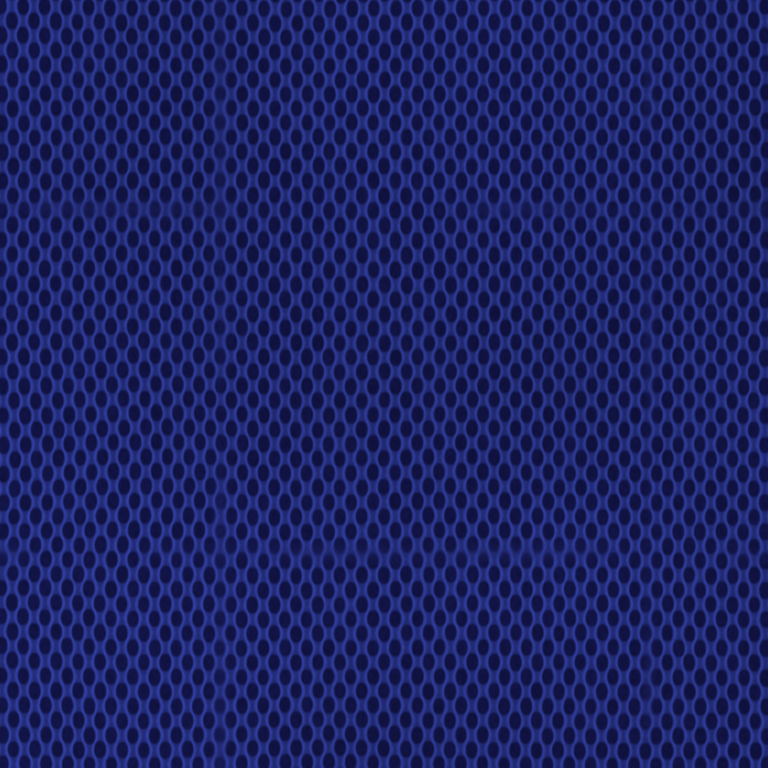
A Shadertoy shader for this texture:

```glsl
// Blue sports mesh: staggered dark oval holes between wavy knitted strands.
#define REPEATS vec2(35.2, 26.4)      // holes across and down, per lattice
#define ORIGIN vec2(0.4863, 0.4983)   // centre of one hole
#define HOLE_RADII vec2(0.252, 0.285) // in repeats
#define STRAND_SWAY 0.095
#define STRAND_WIDTH 0.085
#define JITTER 0.035
#define SEAMS_X vec2(0.287, 0.845)    // faint joins in the cloth
#define SEAMS_Y vec2(0.280, 0.728)
#define HOLE_COLOR vec3(0.060, 0.069, 0.245)
#define CLOTH_COLOR vec3(0.125, 0.155, 0.430)
#define STRAND_COLOR vec3(0.178, 0.230, 0.585)

const float TAU = 6.2831853;

float hash(vec2 p) {
    vec3 q = fract(vec3(p.xyx) * 0.1031);
    q += dot(q, q.yzx + 33.33);
    return fract((q.x + q.y) * q.z);
}

float noise(vec2 p) {
    vec2 i = floor(p), f = fract(p);
    f = f * f * (3.0 - 2.0 * f);
    return mix(mix(hash(i), hash(i + vec2(1, 0)), f.x),
               mix(hash(i + vec2(0, 1)), hash(i + vec2(1, 1)), f.x), f.y);
}

// Soft band around each of two seam positions.
float seam(float x, vec2 at, float width) {
    vec2 d = (vec2(x) - at) / width;
    return exp(-d.x * d.x) + exp(-d.y * d.y);
}

// Coverage of both staggered hole lattices; wear shrinks and blurs them.
float holes(vec2 p, float wear) {
    float cover = 0.0;
    for (int i = 0; i < 2; i++) {
        vec2 q = p - 0.5 * float(i);
        vec2 id = round(q);
        vec2 key = id + 100.0 + 57.0 * float(i);
        vec2 d = q - id - JITTER * (vec2(hash(key), hash(key + 19.7)) - 0.5);
        float size = 0.95 + 0.1 * hash(key + 41.3) - 0.12 * wear;
        d = abs(d) / (HOLE_RADII * size);
        float r = pow(pow(d.x, 2.2) + pow(d.y, 2.2), 1.0 / 2.2);
        float blur = max(0.22 + 0.2 * wear, fwidth(p.x) / HOLE_RADII.x * 0.7);
        float depth = 0.92 + 0.08 * hash(key + 73.1);
        cover = max(cover, depth * (1.0 - smoothstep(1.0 - blur, 1.0 + blur, r)));
    }
    return cover * (1.0 - 0.3 * wear);
}

// Bright ridge of the strand that winds between neighbouring columns.
float strand(vec2 p) {
    float column = round((p.x - 0.25) * 2.0);
    float side = 1.0 - 2.0 * mod(column, 2.0);
    float centre = 0.25 + 0.5 * column + side * STRAND_SWAY * cos(TAU * p.y);
    float d = (p.x - centre) / STRAND_WIDTH;
    return exp(-d * d);
}

void mainImage(out vec4 fragColor, in vec2 fragCoord) {
    vec2 uv = fragCoord / iResolution.xy;

    // Lattice coordinates with a slight drift of the knit
    vec2 drift = vec2(noise(uv * 5.0 + 3.0), noise(uv * 5.0 + 31.0)) - 0.5;
    vec2 p = (uv - ORIGIN) * REPEATS + 0.16 * drift;

    // Patchy wear along the seams
    float wear = seam(uv.x, SEAMS_X, 0.008) * smoothstep(0.15, 0.8, noise(uv * 9.0 + 7.0))
               + seam(uv.y, SEAMS_Y, 0.010) * smoothstep(0.3, 0.9, noise(uv * 9.0 + 53.0));
    wear = min(wear, 1.0);

    // Cloth, strands and fine fibre grain
    float fibre = noise(uv * vec2(330.0, 210.0)) - 0.5;
    float ridge = strand(p) * (1.0 - 0.35 * wear) + 0.3 * fibre;
    vec3 color = mix(CLOTH_COLOR, STRAND_COLOR, clamp(ridge, 0.0, 1.1));

    // Dark holes with faint detail inside
    vec3 inside = HOLE_COLOR * (1.0 + 0.18 * fibre);
    color = mix(color, inside, holes(p, wear));

    // Broad shading: slightly brighter at the lower left
    float shade = 1.0 + 0.07 * (noise(uv * 4.0 + 11.0) - 0.5);
    shade += 0.04 * (0.5 - uv.x) + 0.03 * (0.5 - uv.y);
    fragColor = vec4(color * shade, 1.0);
}
```
